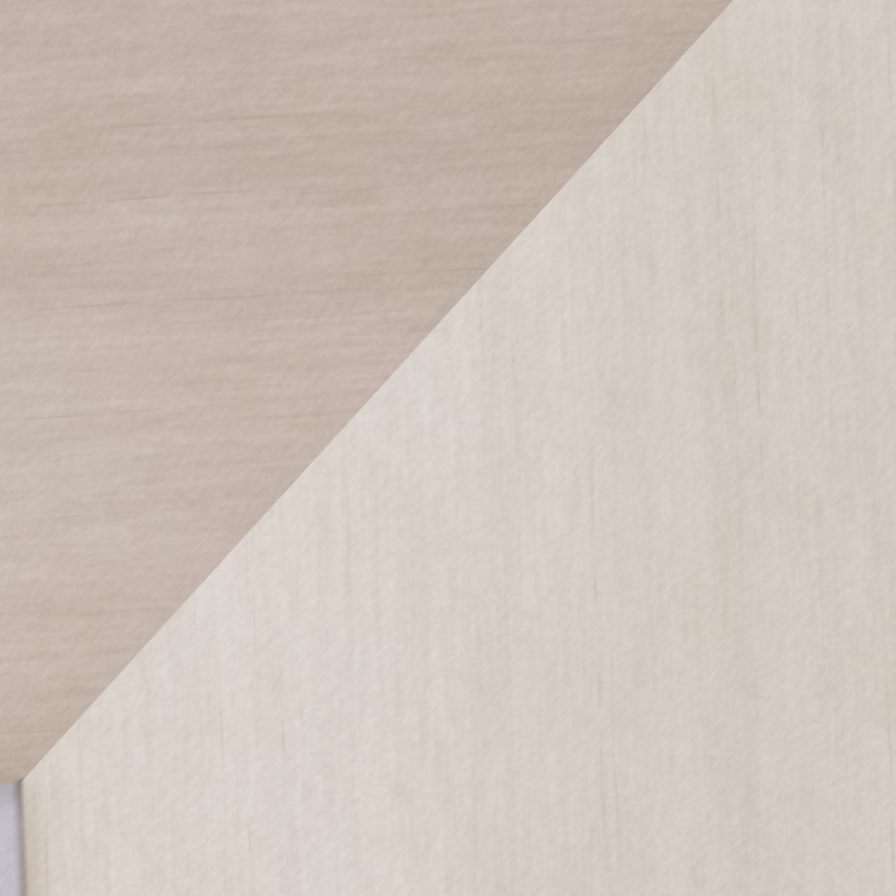
Reproduce this texture procedurally as a Shadertoy shader.

```glsl
float hash(float n) { return fract(sin(n * 91.345) * 4375.85); }

vec2 gradientAt(vec2 cell) {
    float angle = 6.2832 * fract(sin(dot(cell, vec2(127.1, 311.7))) * 4375.85);
    return vec2(cos(angle), sin(angle));
}

float gradientNoise(vec2 p) {
    vec2 i = floor(p), f = fract(p);
    vec2 u = f * f * f * (f * (f * 6.0 - 15.0) + 10.0);
    float a = dot(gradientAt(i), f);
    float b = dot(gradientAt(i + vec2(1, 0)), f - vec2(1, 0));
    float c = dot(gradientAt(i + vec2(0, 1)), f - vec2(0, 1));
    float d = dot(gradientAt(i + vec2(1, 1)), f - vec2(1, 1));
    return mix(mix(a, b, u.x), mix(c, d, u.x), u.y);
}

// Thin broken veins; g.x runs across the grain, g.y along it
float veins(vec2 g, float seed) {
    float sum = 0.0;
    for (int k = 0; k < 44; k++) {
        float id = float(k) + seed;
        float wobble = 0.003 * gradientNoise(vec2(g.y * 7.0, id * 3.7));
        float centre = (float(k) + hash(id)) / 44.0 * 1.1 - 0.06;
        float across = (g.x - centre - wobble) / mix(0.0012, 0.0024, hash(id + 41.0));
        float along = (g.y - hash(id + 73.0)) / mix(0.08, 0.28, hash(id + 17.0));
        float broken = smoothstep(-0.35, 0.3, gradientNoise(vec2(g.y * 22.0, id * 5.3)));
        sum += exp(-across * across - along * along) * broken * mix(0.3, 1.0, hash(id + 9.0));
    }
    return sum;
}

// Soft bands and short fibres stretched along the grain
float fibres(vec2 g) {
    return 0.022 * gradientNoise(g * vec2(14.0, 1.6))
         + 0.016 * gradientNoise(g * vec2(45.0, 4.0) + 7.3)
         + 0.020 * gradientNoise(g * vec2(115.0, 9.0) + 19.1)
         + 0.014 * gradientNoise(g * vec2(190.0, 22.0) + 43.7);
}

void mainImage(out vec4 fragColor, in vec2 fragCoord) {
    vec2 uv = fragCoord / iResolution.xy;
    float aa = 0.9 / min(iResolution.x, iResolution.y);

    // Signed distances to the slanted seam and the narrow corner recess
    float seam = dot(uv - vec2(0.026, 0.130), vec2(0.739, -0.673));
    float jamb = uv.x - 0.024 - 0.045 * (0.13 - uv.y);
    float wallMask = smoothstep(-aa, aa, seam) * smoothstep(-0.004, 0.004, jamb);
    float recessMask = smoothstep(-0.003, 0.003, 0.124 + 0.26 * uv.x - uv.y);

    // Ceiling with nearly level grain
    vec2 ceilingGrain = vec2(uv.y - 0.065 * uv.x, uv.x);
    vec3 ceiling = mix(vec3(0.788, 0.738, 0.700), vec3(0.758, 0.702, 0.662),
                       smoothstep(0.45, 0.85, uv.y));
    ceiling -= vec3(0.020, 0.026, 0.029) * exp(seam * 10.0);
    ceiling -= vec3(0.07, 0.08, 0.09) * exp(-abs(uv.y - 0.12) * 20.0 - uv.x * 8.0);
    ceiling += fibres(ceilingGrain) * vec3(1.0, 1.08, 1.15);
    ceiling -= veins(ceilingGrain, 3.0) * vec3(0.036, 0.044, 0.048);

    // Wall with upright grain
    vec2 wallGrain = vec2(uv.x + 0.035 * uv.y, uv.y);
    vec3 wall = mix(vec3(0.850, 0.820, 0.792), vec3(0.826, 0.790, 0.756),
                    smoothstep(0.35, 0.85, uv.x));
    wall -= vec3(0.09, 0.11, 0.13) * exp(-max(jamb, 0.0) * 50.0)
          * smoothstep(0.20, 0.06, uv.y);
    wall += 0.006 * exp(-max(seam, 0.0) * 14.0);
    wall += fibres(wallGrain + 31.7) * vec3(0.75, 0.85, 0.95);
    wall -= veins(wallGrain, 120.0) * vec3(0.030, 0.036, 0.042);

    // Cool recess shading toward its inner edge
    vec3 recess = mix(vec3(0.76, 0.75, 0.78), vec3(0.62, 0.58, 0.57),
                      smoothstep(-0.014, 0.0, jamb));
    recess -= 0.08 * smoothstep(0.09, 0.125, uv.y);

    vec3 color = mix(mix(ceiling, recess, recessMask), wall, wallMask);

    // Slanted paper tooth and faint cloudy tint
    vec2 tooth = vec2(uv.x - uv.y, uv.x + uv.y)
               + 0.01 * gradientNoise(uv * 18.0);
    color += 0.020 * gradientNoise(tooth * vec2(85.0, 36.0));
    color += 0.020 * gradientNoise(tooth * vec2(150.0, 85.0) + 5.0);
    color += gradientNoise(uv * vec2(7.0, 6.0) + 11.0) * vec3(0.006, 0.010, 0.016);
    color += gradientNoise(uv * 24.0 + 3.0) * vec3(0.007, 0.009, 0.012);

    fragColor = vec4(clamp(color, 0.0, 1.0), 1.0);
}
```
